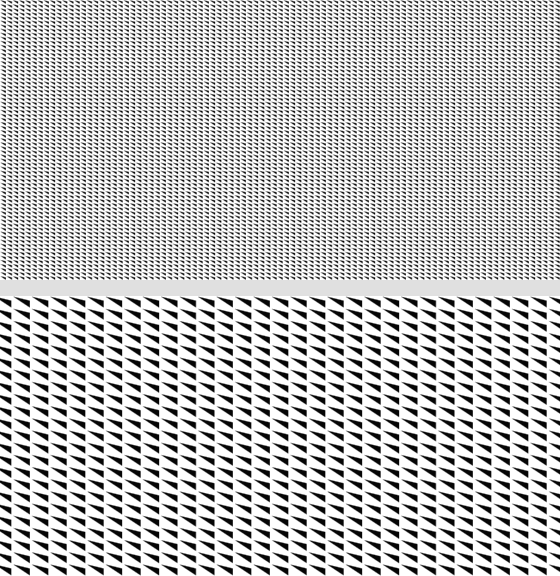
Top: the whole. Bottom: its middle third, enlarged.
Give the GLSL for this pattern, as a Shadertoy shader.

```glsl
// A dense grid of small black wedges on white paper. Each cell holds one
// triangle that slopes down from a thin tip at the upper left to a broad end
// at the right; soft sub-sampled coverage keeps the fine tips smooth.
#define COLUMNS 91.0
#define ROWS 69.0
#define TIP vec2(0.05, 0.95)
#define SHOULDER vec2(0.95, 0.62)
#define HEEL vec2(0.95, 0.05)
#define PAPER vec3(1.0)
#define INK vec3(0.02)
#define SAMPLES 6
#define FILTER_WIDTH 1.35

// Positive when p lies to the right of the line from a to b
float sideOf(vec2 p, vec2 a, vec2 b) {
    vec2 edge = b - a, offset = p - a;
    return edge.y * offset.x - edge.x * offset.y;
}

// One inside the clockwise triangle, zero outside
float wedge(vec2 p) {
    float inside = min(sideOf(p, TIP, SHOULDER),
                   min(sideOf(p, SHOULDER, HEEL), sideOf(p, HEEL, TIP)));
    return step(0.0, inside);
}

// Share of the filter footprint that is inked
float inkCoverage(vec2 fragCoord) {
    float total = 0.0;
    for (int j = 0; j < SAMPLES; j++) {
        for (int i = 0; i < SAMPLES; i++) {
            vec2 offset = (vec2(i, j) + 0.5) / float(SAMPLES) - 0.5;
            vec2 uv = (fragCoord + FILTER_WIDTH * offset) / iResolution.xy;
            total += wedge(fract(uv * vec2(COLUMNS, ROWS)));
        }
    }
    return total / float(SAMPLES * SAMPLES);
}

void mainImage(out vec4 fragColor, in vec2 fragCoord) {
    fragColor = vec4(mix(PAPER, INK, inkCoverage(fragCoord)), 1.0);
}
```
